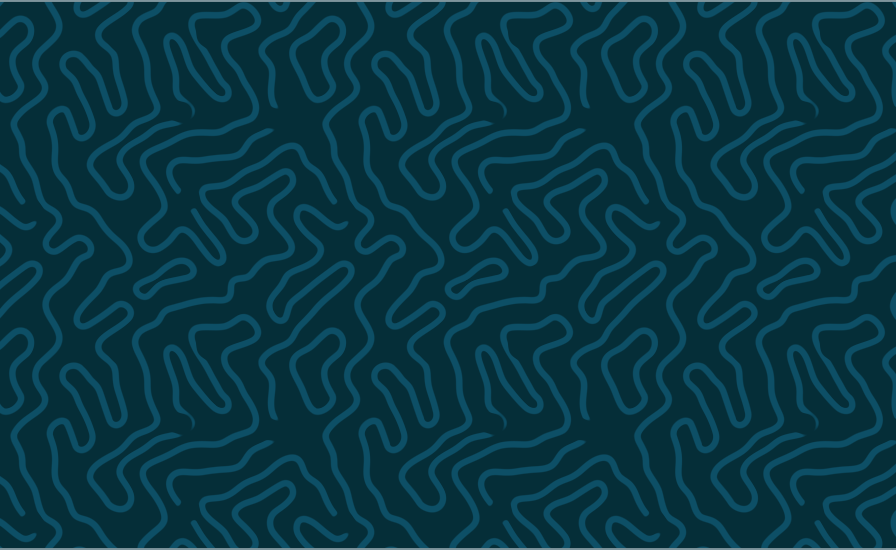
Reproduce this pattern procedurally as a Shadertoy shader.

```glsl
const vec3 DEEP_TEAL = vec3(0.02, 0.18, 0.22);
const vec3 LINE_BLUE = vec3(0.05, 0.31, 0.40);
const vec3 EDGE_GREY = vec3(0.49, 0.58, 0.61);

// Lengths are fractions of the canvas height
const float TILE = 0.567;               // repeat of the pattern
const float HALF_WIDTH = 0.0058;        // half the line thickness
const float EDGE = 0.0034;              // strip along top and bottom
const vec2 GRID_X = vec2(6.0, 4.0);     // tilted maze axes, in cells per tile
const vec2 GRID_Y = vec2(-4.0, 6.0);
const float JITTER = 0.36;              // scatter of maze nodes, in cells
const float SHARPNESS = 9.0;            // lower gives rounder bends
const float GO_EAST = 0.5;              // share of branches by direction
const float GO_NORTH = 0.4;             // the rest go west
const float WARP_BROAD = 0.020;
const float WARP_FINE = 0.008;
const float CUT_CELLS = 4.0;            // cells per tile that may cut a line
const float CUT_CHANCE = 0.4;
const float CUT_RADIUS = 0.019;
const float TAU = 6.2831853;

float hash(vec2 p) {
    return fract(sin(dot(p, vec2(127.1, 311.7)) + 4.7) * 43758.545);
}

// Same id for nodes that lie whole tiles apart
vec2 wrapNode(vec2 id) {
    vec2 stepX = vec2(GRID_X.x, GRID_Y.x);
    vec2 stepY = vec2(GRID_X.y, GRID_Y.y);
    vec2 along = vec2(dot(id, stepX), dot(id, stepY));
    vec2 tile = floor((along + 0.5) / dot(GRID_X, GRID_X));
    return id - tile.x * stepX - tile.y * stepY;
}

vec2 scatter(vec2 id, float seed) {
    vec2 w = wrapNode(id) + seed;
    return JITTER * (vec2(hash(w), hash(w + 41.0)) - 0.5);
}

vec2 pathNode(vec2 id) { return id + scatter(id, 13.0); }
vec2 wallNode(vec2 id) { return id + 0.5 + scatter(id, 71.0); }
float branch(vec2 id) { return hash(wrapNode(id) + 29.0); }

// Soft closeness to a segment; sums of it act as a smooth minimum
float closeness(vec2 p, vec2 a, vec2 b) {
    vec2 ab = b - a;
    float t = clamp(dot(p - a, ab) / dot(ab, ab), 0.0, 1.0);
    return exp(-SHARPNESS * length(p - a - t * ab));
}

// Zero halfway between the branching paths and the walls around them
float mazeField(vec2 p) {
    p += WARP_BROAD * sin(TAU * p.yx / TILE + vec2(0.6, 2.3));
    p += WARP_FINE * sin(2.0 * TAU * (p.yx + vec2(p.x, -p.y)) / TILE + vec2(4.0, 1.1));
    vec2 g = vec2(dot(GRID_X, p), dot(GRID_Y, p)) / TILE;
    vec2 base = floor(g);
    const vec2 EAST = vec2(1.0, 0.0);
    const vec2 NORTH = vec2(0.0, 1.0);
    float path = 0.0, wall = 0.0;
    for (int j = -1; j <= 2; j++) {
        for (int i = -1; i <= 2; i++) {
            vec2 id = base + vec2(float(i), float(j));
            float choice = branch(id);
            bool east = choice < GO_EAST || branch(id + EAST) > GO_EAST + GO_NORTH;
            bool north = choice >= GO_EAST && choice <= GO_EAST + GO_NORTH;
            vec2 node = pathNode(id);
            vec2 corner = wallNode(id);
            if (east) path += closeness(g, node, pathNode(id + EAST));
            else wall += closeness(g, corner, wallNode(id - NORTH));
            if (north) path += closeness(g, node, pathNode(id + NORTH));
            else wall += closeness(g, corner, wallNode(id - EAST));
        }
    }
    return log((path + 1e-6) / (wall + 1e-6)) / SHARPNESS;
}

float lineDistance(vec2 p) {
    const float STEP = 0.001;
    float f = mazeField(p);
    vec2 grad = vec2(mazeField(p + vec2(STEP, 0.0)) - f,
                     mazeField(p + vec2(0.0, STEP)) - f) / STEP;
    return abs(f) / (length(grad) + 0.5);
}

// Depth inside the scattered gaps that leave free line ends
float cutDepth(vec2 p) {
    float cellSize = TILE / CUT_CELLS;
    vec2 cell = floor(p / cellSize);
    vec2 id = mod(cell, CUT_CELLS) + 20.0;
    if (hash(id) > CUT_CHANCE) return -1.0;
    vec2 jitter = vec2(hash(id + 31.0), hash(id + 57.0));
    vec2 center = (cell + 0.3 + 0.4 * jitter) * cellSize;
    return CUT_RADIUS - length(p - center);
}

void mainImage(out vec4 fragColor, in vec2 fragCoord) {
    vec2 p = fragCoord / iResolution.y;
    float pixel = 1.0 / iResolution.y;

    // Lines of even width with round ends
    float cut = max(cutDepth(p) + HALF_WIDTH, 0.0);
    float d = length(vec2(lineDistance(p), cut)) - HALF_WIDTH;
    float line = 1.0 - smoothstep(-0.85 * pixel, 0.85 * pixel, d);
    vec3 color = mix(DEEP_TEAL, LINE_BLUE, line);

    // Pale strips at the top and bottom
    float border = min(p.y, 1.0 - p.y) - EDGE;
    color = mix(color, EDGE_GREY, 1.0 - smoothstep(-0.5 * pixel, 0.5 * pixel, border));

    fragColor = vec4(color, 1.0);
}
```
